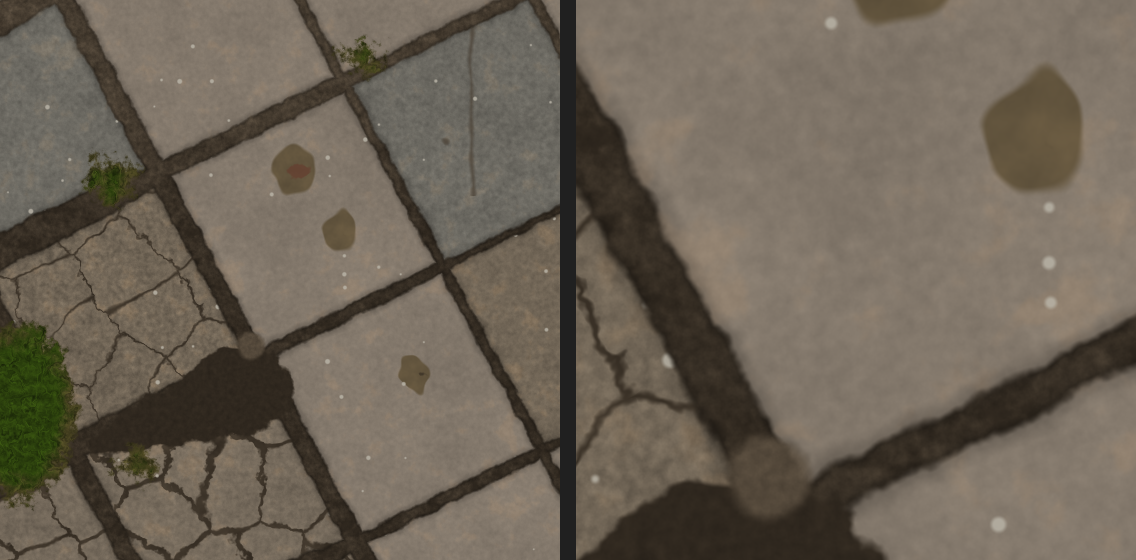
Left, the full canvas; right, a detail of the centre.
A WebGL 1 fragment shader for this texture:

```glsl
precision highp float;
uniform vec2 u_resolution;

#define GRID_ORIGIN vec2(0.282, 0.690)
#define ROW_STEP vec2(0.332, 0.163)
#define COLUMN_STEP vec2(0.177, -0.329)
#define SLAB_SIZE 0.371
#define EDGE_SOFTNESS 0.003
#define EDGE_WEAR 0.007
#define CRACK_SCALE 3.1
#define SPECK_GRID 30.0
#define GRAIN 0.075

const vec3 PALE_STONE = vec3(0.515, 0.472, 0.422);
const vec3 BLUE_STONE = vec3(0.425, 0.415, 0.385);
const vec3 BROWN_STONE = vec3(0.445, 0.400, 0.340);
const vec3 DARK_SOIL = vec3(0.185, 0.155, 0.120);
const vec3 DRY_SOIL = vec3(0.335, 0.290, 0.235);
const vec3 STAIN = vec3(0.365, 0.310, 0.215);
const vec3 LEAF = vec3(0.400, 0.235, 0.180);
const vec3 MOSS = vec3(0.170, 0.250, 0.050);
const vec3 DEAD_MOSS = vec3(0.260, 0.240, 0.120);

vec2 hash2(vec2 p) {
  p = vec2(dot(p, vec2(127.1, 311.7)), dot(p, vec2(269.5, 183.3)));
  return fract(sin(p) * 43758.5);
}

float noise(vec2 p) {
  vec2 i = floor(p), f = fract(p);
  vec2 w = f * f * f * (f * (f * 6.0 - 15.0) + 10.0);
  vec2 x = vec2(1.0, 0.0);
  float a = dot(hash2(i) * 2.0 - 1.0, f);
  float b = dot(hash2(i + x.xy) * 2.0 - 1.0, f - x.xy);
  float c = dot(hash2(i + x.yx) * 2.0 - 1.0, f - x.yx);
  float d = dot(hash2(i + x.xx) * 2.0 - 1.0, f - x.xx);
  return mix(mix(a, b, w.x), mix(c, d, w.x), w.y);
}

float fbm(vec2 p) {
  float sum = 0.0, gain = 1.0;
  for (int i = 0; i < 4; i++) {
    sum += gain * noise(p);
    p = mat2(1.6, 1.2, -1.2, 1.6) * p + 7.3;
    gain *= 0.55;
  }
  return sum;
}

float cross2(vec2 a, vec2 b) { return a.x * b.y - a.y * b.x; }
float inside(float d, float soft) { return 1.0 - smoothstep(-soft, soft, d); }

// Gap between the two nearest Voronoi seeds, zero on a crack
float crackGap(vec2 p) {
  vec2 cell = floor(p);
  float first = 8.0, second = 8.0;
  for (int y = -1; y <= 1; y++)
    for (int x = -1; x <= 1; x++) {
      vec2 c = cell + vec2(float(x), float(y));
      float d = length(c + 0.1 + 0.8 * hash2(c) - p);
      second = min(second, max(first, d));
      first = min(first, d);
    }
  return second - first;
}

void main() {
  vec2 p = gl_FragCoord.xy / u_resolution;
  float broad = fbm(p * 7.0), rough = fbm(p * 28.0 + 4.0), fine = fbm(p * 95.0);

  // Slanted slab grid with worn edges
  vec2 d = p - GRID_ORIGIN + EDGE_WEAR * vec2(rough, fbm(p * 24.0 + 31.0));
  vec2 q = vec2(cross2(d, COLUMN_STEP), cross2(ROW_STEP, d)) / cross2(ROW_STEP, COLUMN_STEP);
  vec2 id = floor(q), line = floor(q + 0.5);
  vec2 halfWidth = vec2(mix(0.018, 0.010, step(0.5, line.x)), mix(0.017, 0.012, step(0.5, line.y)));
  halfWidth.y += 0.013 * smoothstep(0.1, -0.4, q.x) - 0.005 * smoothstep(0.9, 1.2, q.x);
  vec2 toJoint = abs(q - line) * SLAB_SIZE - halfWidth;
  float jointDist = min(toJoint.x, toJoint.y);

  // Stone tone and grain per slab
  float kind = id.x - 2.0 * id.y;
  float blue = 1.0 - step(0.5, abs(kind - 1.0));
  float brown = 1.0 - step(0.5, abs(kind + 1.0));
  float broken = step(id.x, -0.5) * step(-0.5, id.y);
  vec3 color = mix(mix(PALE_STONE, BLUE_STONE, blue), BROWN_STONE, max(brown, broken * 0.7));
  color *= 1.0 + 0.09 * broad + GRAIN * (0.7 * rough + fine) * (1.0 + blue + brown + broken);
  color += vec3(0.025, 0.008, -0.008) * smoothstep(0.1, 0.6, rough + broad * 0.5);
  color *= 1.0 - 0.18 * inside(jointDist - 0.006, 0.007);

  // Fractured slabs
  float gap = crackGap(q * CRACK_SCALE + 0.12 * vec2(rough, broad) + 2.7);
  float crackWidth = mix(0.035, 0.075, step(0.5, id.y)) * (0.9 + 0.8 * broad);
  color = mix(color, mix(DARK_SOIL, DRY_SOIL, 0.35 + 0.5 * rough), broken * inside(gap - crackWidth, 0.035));

  // Vein and dark chips on the bluish slabs
  float veinX = 0.842 + 0.012 * noise(vec2(p.y * 13.0, 2.0)) + 0.12 * pow(max(0.73 - p.y, 0.0), 1.3);
  float vein = inside(abs(p.x - veinX) - 0.003 - 0.003 * rough, 0.004) * step(0.65, p.y);
  float chips = smoothstep(0.48, 0.56, noise(p * 22.0 + 9.0));
  color = mix(color, DRY_SOIL * 0.85, blue * max(vein * 0.65, chips * 0.7));

  // Damp stains, the first holding a leaf scrap
  for (int i = 0; i < 3; i++) {
    float n = float(i);
    vec2 s = p - vec2(0.525, 0.697) - n * vec2(0.0515, -0.0415) - n * n * vec2(0.0285, -0.0695);
    float shape = length(s * vec2(1.1, 0.95)) - 0.041 + 0.006 * n + (0.010 + 0.010 * n) * noise(p * 30.0 + n);
    color = mix(color, STAIN * (1.0 + 0.15 * rough), 0.88 * inside(shape, EDGE_SOFTNESS));
    float scrap = length((s - vec2(0.012, -0.004)) * vec2(0.8, 1.2)) - 0.014 + 0.018 * rough;
    color = mix(color, mix(LEAF, DARK_SOIL, min(n, 1.0)), 0.65 * inside(scrap + 0.007 * n, 0.003));
  }

  // Sparse pale specks
  vec2 speckCell = floor(p * SPECK_GRID), seed = hash2(speckCell + 17.0);
  vec2 speck = fract(p * SPECK_GRID) - 0.25 - 0.5 * hash2(speckCell);
  float speckMask = inside(length(speck) - 0.04 - 0.10 * seed.y, 0.05) * step(seed.x, 0.08);
  color = mix(color, vec3(0.72, 0.70, 0.65), speckMask * 0.85);

  // Joint soil, drier toward the top, and the spreading mud
  float dry = clamp(0.15 + 0.45 * smoothstep(0.55, 0.85, p.y) + 0.5 * rough + 0.2 * fine, 0.0, 1.0);
  vec3 soil = mix(DARK_SOIL, DRY_SOIL, dry) * (1.0 + 0.2 * fine);
  soil *= mix(0.75, 1.0, smoothstep(0.0, 0.008, -jointDist));
  color = mix(color, soil, inside(jointDist, EDGE_SOFTNESS));
  vec2 mudStart = vec2(0.425, 0.295), mudAxis = vec2(-0.255, -0.095);
  float along = clamp(dot(p - mudStart, mudAxis) / dot(mudAxis, mudAxis), 0.0, 1.0);
  float mud = length(p - mudStart - along * mudAxis) - mix(0.086, 0.022, along) + 0.030 * broad + 0.012 * rough;
  color = mix(color, DARK_SOIL * (1.0 + 0.18 * fine), inside(mud, 0.004));
  float pebble = length(p - vec2(0.448, 0.382)) - 0.024 + 0.005 * rough;
  color = mix(color, DRY_SOIL * (1.05 + 0.2 * fine), 0.85 * inside(pebble, 0.005));

  // Moss bank and small tufts along the joints
  float bank = length((p - vec2(0.035, 0.265)) * vec2(1.55, 1.0)) - 0.155;
  float tufts = min(length(p - vec2(0.200, 0.675)) - 0.040, length(p - vec2(0.245, 0.175)) - 0.027);
  tufts = min(tufts, length((p - vec2(0.645, 0.897)) * vec2(0.7, 1.0)) - 0.022);
  float moss = min(bank, tufts) + 0.035 * rough + 0.018 * fine;
  float blades = noise(vec2(p.x * 130.0 + 6.0 * rough, p.y * 60.0));
  vec3 green = mix(DEAD_MOSS, MOSS, smoothstep(0.0, -0.05, moss + 0.03 * broad)) * (1.0 + 0.6 * blades + 0.3 * fine);
  color = mix(color, green, inside(moss, 0.010));

  gl_FragColor = vec4(clamp(color, 0.0, 1.0), 1.0);
}
```
